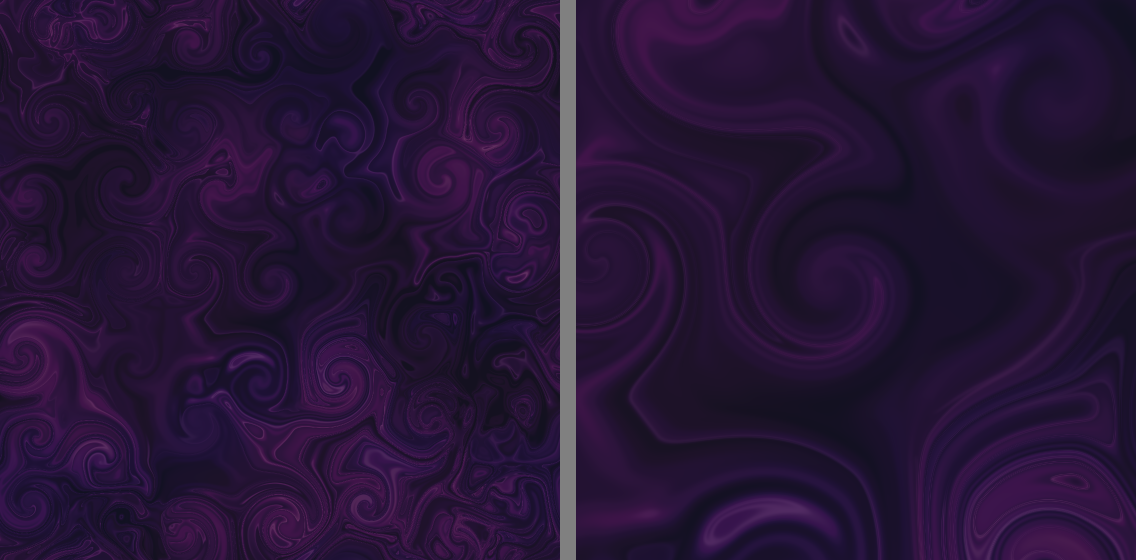
Left, the full canvas; right, a detail of the centre.
Write a three.js fragment shader that draws this pattern.

```glsl
varying vec2 vUv;

vec2 hash2(vec2 p) {
  vec3 q = fract(p.xyx * vec3(0.1031, 0.1030, 0.0973));
  q += dot(q, q.yzx + 33.33);
  return fract((q.xx + q.yz) * q.zy);
}

// Slope at one lattice corner, wrapped to the period
float cornerDot(vec2 id, vec2 offset, vec2 f, float period, float seed) {
  vec2 slope = normalize(hash2(mod(id + offset, period) + seed) - 0.4999);
  return dot(slope, f - offset);
}

// Gradient noise that tiles over the unit square
float tileNoise(vec2 p, float period, float seed) {
  vec2 g = p * period;
  vec2 id = floor(g);
  vec2 f = g - id;
  vec2 u = f * f * f * (f * (f * 6.0 - 15.0) + 10.0);
  float low = mix(cornerDot(id, vec2(0.0, 0.0), f, period, seed),
                  cornerDot(id, vec2(1.0, 0.0), f, period, seed), u.x);
  float high = mix(cornerDot(id, vec2(0.0, 1.0), f, period, seed),
                   cornerDot(id, vec2(1.0, 1.0), f, period, seed), u.x);
  return mix(low, high, u.y);
}

vec2 rotate(vec2 d, float angle) {
  float c = cos(angle), s = sin(angle);
  return vec2(c * d.x - s * d.y, s * d.x + c * d.y);
}

// Scattered whirls: xy is the twisted place, z gathers their glow
vec3 twist(vec3 place, float cells, float turn, float seed) {
  vec2 g = place.xy * cells;
  vec2 base = floor(g);
  vec2 moved = g;
  float glow = place.z;
  for (int y = -1; y <= 1; y++) {
    for (int x = -1; x <= 1; x++) {
      vec2 id = base + vec2(float(x), float(y));
      vec2 key = mod(id, cells) + seed;
      vec2 trait = hash2(key + 41.0);
      vec2 d = g - id - 0.2 - 0.6 * hash2(key);
      float fall = max(0.0, 1.0 - length(d) / mix(0.5, 1.0, trait.x));
      fall *= fall;
      float spin = trait.y * 2.0 - 1.0;
      float power = sign(spin) * smoothstep(0.05, 0.5, abs(spin));
      moved += rotate(d, turn * power * fall) - d;
      glow += fall * abs(power);
    }
  }
  return vec3(moved / cells, glow);
}

// Slow rise followed by a crisp drop, like overlapping folds
float fold(float s) {
  float f = fract(s);
  return f * sqrt(f) * (1.0 - smoothstep(0.92, 1.0, f));
}

// Palette laid out along a normally distributed tone
vec3 palette(float t) {
  vec3 c = vec3(0.075, 0.068, 0.125);
  c = mix(c, vec3(0.11, 0.07, 0.16), smoothstep(-1.7, -0.8, t));
  c = mix(c, vec3(0.13, 0.07, 0.20), smoothstep(-0.8, -0.05, t));
  c = mix(c, vec3(0.17, 0.08, 0.24), smoothstep(-0.05, 0.7, t));
  c = mix(c, vec3(0.24, 0.08, 0.29), smoothstep(0.7, 1.5, t));
  return mix(c, vec3(0.32, 0.15, 0.34), smoothstep(1.5, 2.7, t));
}

vec3 swirls(vec2 p) {
  // Small curls stay whole, larger ones bend what lies beneath
  vec3 place = twist(vec3(p, 0.0), 7.0, 8.5, 3.0);
  place = twist(place, 4.0, 9.5, 19.0);
  place = twist(place, 3.0, 4.5, 67.0);
  vec2 w = place.xy;

  // Folded ribbons, sharp only in patches
  float body = tileNoise(w, 5.0, 11.0);
  float detail = tileNoise(w, 8.0, 29.0);
  float s = body * 2.4 + detail * 0.6 + 0.3;
  float sharp = smoothstep(-0.4, 0.25, tileNoise(w, 4.0, 83.0));
  float f = fract(s);
  float ribbon = (fold(s) - 0.36) * sharp;
  float rim = smoothstep(0.87, 0.92, f) * (1.0 - smoothstep(0.92, 0.97, f));

  // Broad light and dark regions with soft streaks
  float region = tileNoise(p, 3.0, 53.0) + 0.7 * tileNoise(p, 5.0, 17.0);
  float streak = tileNoise(w, 14.0, 97.0);
  float tone = 1.6 * body + 1.2 * detail + 1.8 * ribbon + 1.5 * region
             + 0.8 * streak + 0.7 * (place.z - 0.5) - 0.05;
  vec3 colour = palette(tone * 1.08);

  // Drift between blue and magenta
  float hue = tileNoise(p, 4.0, 71.0) + 0.5 * tileNoise(w, 3.0, 37.0);
  colour *= mix(vec3(0.88, 0.97, 1.04), vec3(1.05, 1.0, 0.99), smoothstep(-0.45, 0.15, hue));
  return colour + vec3(0.06, 0.045, 0.05) * rim * sharp * smoothstep(-0.8, 1.4, tone);
}

void main() {
  // Four nearby samples smooth the finest edges
  vec3 sum = vec3(0.0);
  for (int i = 0; i < 4; i++) {
    vec2 shift = vec2(mod(float(i), 2.0), floor(float(i) * 0.5)) - 0.5;
    sum += swirls(vUv + shift * 0.001);
  }
  gl_FragColor = vec4(sum * 0.25, 1.0);
}
```
